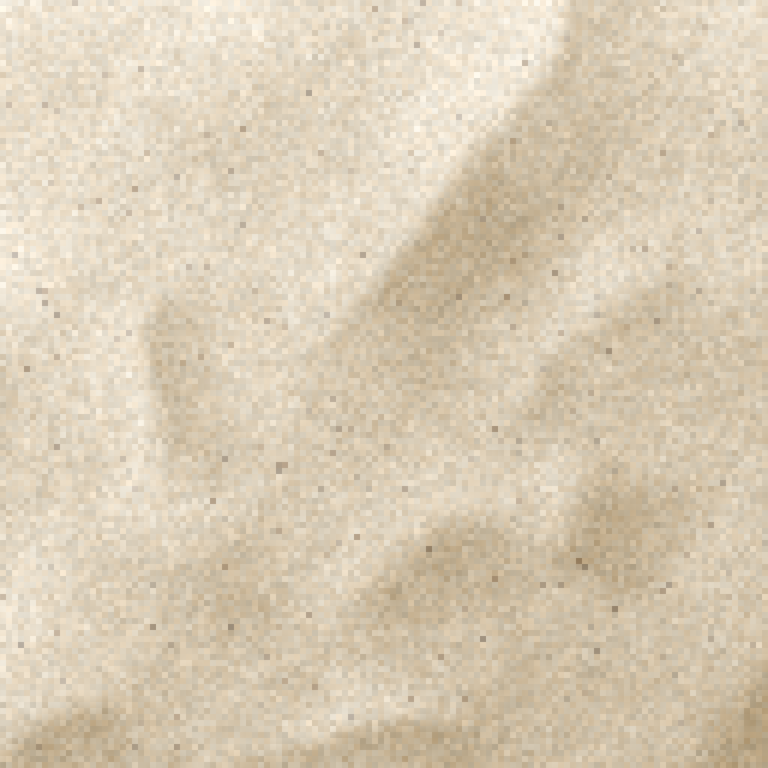
Reproduce this texture procedurally as a Shadertoy shader.

```glsl
const vec3 SHADE_SAND = vec3(0.70, 0.62, 0.49);
const vec3 LIT_SAND = vec3(0.93, 0.89, 0.82);
const float GRAINS_ACROSS = 128.0;

vec3 hash3(vec2 p) {
    vec3 q = fract(p.xyx * vec3(0.1031, 0.1030, 0.0973));
    q += dot(q, q.yxz + 33.33);
    return fract((q.xxy + q.yzz) * q.zyx);
}

float cornerSlope(vec2 cell, vec2 offset) {
    return dot(hash3(cell + 50.0).xy * 2.0 - 1.0, offset);
}

float gradientNoise(vec2 p) {
    vec2 cell = floor(p), f = fract(p);
    vec2 blend = f * f * f * (f * (f * 6.0 - 15.0) + 10.0);
    vec2 e = vec2(1.0, 0.0);
    float low = mix(cornerSlope(cell, f), cornerSlope(cell + e, f - e), blend.x);
    float high = mix(cornerSlope(cell + e.yx, f - e.yx),
                     cornerSlope(cell + e.xx, f - e.xx), blend.x);
    return mix(low, high, blend.y);
}

float fbm(vec2 p, int octaves) {
    float sum = 0.0, weight = 1.0;
    for (int i = 0; i < octaves; i++) {
        sum += weight * gradientNoise(p);
        p = mat2(1.6, 1.2, -1.2, 1.6) * p + 17.3;
        weight *= 0.5;
    }
    return sum;
}

// Sand fold: lit on the left of the line from a to b, shaded on the right
float fold(vec2 p, vec2 a, vec2 b, float bend, float softness, float reach) {
    float span = length(b - a);
    vec2 dir = (b - a) / span;
    float along = dot(p - a, dir) / span;
    float across = dot(p - a, vec2(dir.y, -dir.x));
    float t = clamp(along, 0.0, 1.0);
    across -= bend * 4.0 * t * (1.0 - t);
    float ends = smoothstep(-0.25, 0.2, along) * (1.0 - smoothstep(0.75, 1.25, along));
    float side = smoothstep(-softness, softness, across);
    float falloff = across / reach;
    return ends * exp(-falloff * falloff) * mix(0.12, -0.44, side);
}

// Brightness of the dunes: 0 is shade, 1 is lit
float duneLight(vec2 p) {
    vec2 q = p + 0.035 * vec2(fbm(p * 5.0, 2), fbm(p * 5.0 + 9.0, 2));
    float light = 0.72 + dot(p - 0.5, vec2(-0.22, 0.40));
    light += fold(q, vec2(0.44, 0.57), vec2(0.78, 1.10), 0.03, 0.022, 0.12);
    light += fold(q, vec2(0.67, 0.47), vec2(0.88, 0.65), -0.02, 0.03, 0.09);
    light += fold(q, vec2(0.45, 0.20), vec2(0.68, 0.33), -0.02, 0.035, 0.10);
    light += fold(q, vec2(0.20, 0.40), vec2(0.20, 0.62), -0.01, 0.025, 0.14);
    light += fold(q, vec2(0.73, 0.25), vec2(0.78, 0.39), 0.0, 0.035, 0.11);
    light += fold(q, vec2(0.30, 0.00), vec2(0.58, 0.07), -0.01, 0.025, 0.07);
    light += fold(q, vec2(0.90, 0.00), vec2(1.05, 0.16), 0.0, 0.04, 0.12);
    light += fold(q, vec2(0.00, 0.02), vec2(0.15, 0.10), 0.0, 0.03, 0.09);

    // Soft relief stretched along the diagonal, and fine mottling
    vec2 slanted = vec2(dot(p, vec2(0.64, 0.77)) * 2.8, dot(p, vec2(0.77, -0.64)) * 5.0);
    light += 0.40 * fbm(slanted + 4.0, 4);
    return light + 0.12 * fbm(p * 36.0, 2);
}

// Colour offset of one grain: brightness, warmth and rare dark specks
vec3 grainColor(vec2 cell) {
    vec3 tone = hash3(cell);
    vec3 kind = hash3(cell + 271.0);
    vec3 offset = (dot(tone, vec3(1.0)) - 1.5) * vec3(0.053, 0.055, 0.059);
    offset += (kind.x - 0.5) * vec3(0.030, -0.004, -0.040);
    return offset - smoothstep(0.98, 1.0, kind.y) * vec3(0.16, 0.17, 0.16);
}

// Square grains with narrow blended borders
vec3 grains(vec2 p) {
    vec2 cell = floor(p - 0.5);
    vec2 blend = smoothstep(0.38, 0.62, fract(p - 0.5));
    vec2 e = vec2(1.0, 0.0);
    vec3 low = mix(grainColor(cell), grainColor(cell + e), blend.x);
    vec3 high = mix(grainColor(cell + e.yx), grainColor(cell + e.xx), blend.x);
    return mix(low, high, blend.y);
}

void mainImage(out vec4 fragColor, in vec2 fragCoord) {
    vec2 p = fragCoord / min(iResolution.x, iResolution.y);
    float light = clamp(duneLight(p), -0.1, 1.15);
    vec3 color = mix(SHADE_SAND, LIT_SAND, light) + grains(p * GRAINS_ACROSS);
    fragColor = vec4(clamp(color, 0.0, 1.0), 1.0);
}
```
